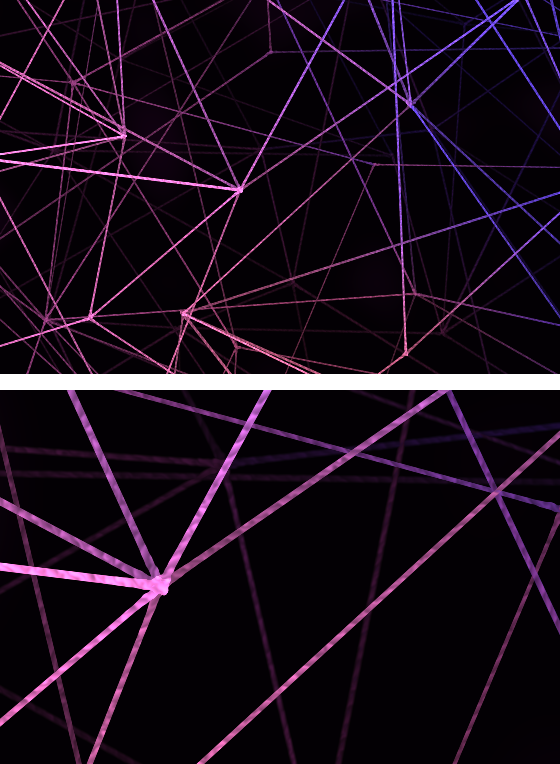
Top, the full canvas; bottom, a detail of the centre.
Give the GLSL for this background, as a Shadertoy shader.

```glsl
vec2 hash2(vec2 p) {
    vec3 q = fract(p.xyx * vec3(.1031, .1030, .0973));
    q += dot(q, q.yzx + 33.33);
    return fract((q.xx + q.yz) * q.zy);
}

float gradientNoise(vec2 p) {
    vec2 i = floor(p), f = fract(p);
    vec2 u = f * f * f * (f * (f * 6. - 15.) + 10.);
    vec2 e = vec2(0, 1);
    float a = dot(hash2(i) * 2. - 1., f);
    float b = dot(hash2(i + e.yx) * 2. - 1., f - e.yx);
    float c = dot(hash2(i + e.xy) * 2. - 1., f - e.xy);
    float d = dot(hash2(i + e.yy) * 2. - 1., f - e.yy);
    return mix(mix(a, b, u.x), mix(c, d, u.x), u.y);
}

vec2 nodeAt(vec2 cell, float seed) {
    return cell + .1 + .8 * hash2(cell + seed);
}

// Pink on the left, violet blue at the upper right, coral along the bottom
vec3 tintAt(vec2 uv, float shift) {
    float blue = smoothstep(.35, 1.1, uv.x + .4 * (uv.y - .5) + shift);
    float coral = smoothstep(.5, .05, uv.y) * smoothstep(.1, .5, uv.x)
                * (1. - smoothstep(.75, 1., uv.x));
    vec3 tint = mix(vec3(.94, .45, .79), vec3(.42, .29, .95), blue);
    return mix(tint, vec3(.96, .45, .56), coral * .7);
}

// Strands fanning out from the jittered nodes of a grid to nearby nodes
vec3 web(vec2 p, vec2 uv, float size, float seed, float halfWidth, float blur) {
    vec2 q = p / size, home = floor(q);
    float soft = blur + .5 / iResolution.y;
    float ragged = gradientNoise(p * 140. + seed);
    vec3 light = vec3(0);
    for (int n = 0; n < 75; n++) {
        int k = n / 3;
        vec2 cell = home + vec2(k % 5, k / 5) - 2.;
        vec2 key = cell + seed + 37.7 * float(n % 3 + 1);
        vec2 pick = hash2(key);
        float angle = (float(n % 3) + pick.x) * 2.094;
        vec2 hop = round(vec2(cos(angle), sin(angle)) * mix(1.2, 2.4, pick.y));

        vec2 a = nodeAt(cell, seed);
        vec2 ab = nodeAt(cell + hop, seed) - a;
        float len = length(ab);
        float h = clamp(dot(q - a, ab) / (len * len), 0., 1.);
        float d = length(q - a - ab * h) * size;
        if (d > .03) continue;

        // Thicken into a ragged knot at both ends
        vec2 trait = hash2(key + 53.1);
        float along = h * len * size;
        float knot = exp(-min(along, len * size - along) / .013);
        float width = halfWidth * mix(.7, 1.15, trait.y);
        width *= 1. + knot * (1.1 + 2.2 * ragged);
        float mask = 1. - smoothstep(width - soft, width + soft, d);

        // Twisted fibres, with brightness drifting along the strand
        float across = dot(q - a, vec2(-ab.y, ab.x)) / len * size;
        float twist = along * 440. + across / halfWidth * 1.8 + 5. * ragged;
        float fibre = (1. + .13 * sin(twist)) * (1. + .5 * ragged);
        vec2 depth = hash2(key + 91.3);
        float level = mix(.5, 1.25, mix(depth.x, depth.y, h));
        vec3 tint = tintAt(uv, .5 * (trait.x - .5));
        light = max(light, tint * mask * fibre * level);
    }
    return light;
}

void mainImage(out vec4 fragColor, in vec2 fragCoord) {
    vec2 uv = fragCoord / iResolution.xy;
    vec2 p = fragCoord / iResolution.y;

    // Near-black ground with faint plum haze
    float haze = smoothstep(.05, .6, gradientNoise(p * 3.5 + 8.));
    vec3 col = vec3(.012, .001, .014) + vec3(.06, .004, .06) * haze;

    // Soft far web, dim middle web, crisp near web
    col = max(col, vec3(.2, .13, .21) * web(p, uv, .37, 211., .0027, .0014));
    col = max(col, vec3(.52, .45, .52) * web(p, uv, .47, 127., .0024, 0.));
    col = max(col, 1.05 * web(p, uv, .43, 43., .0032, 0.));

    fragColor = vec4(col, 1);
}
```
